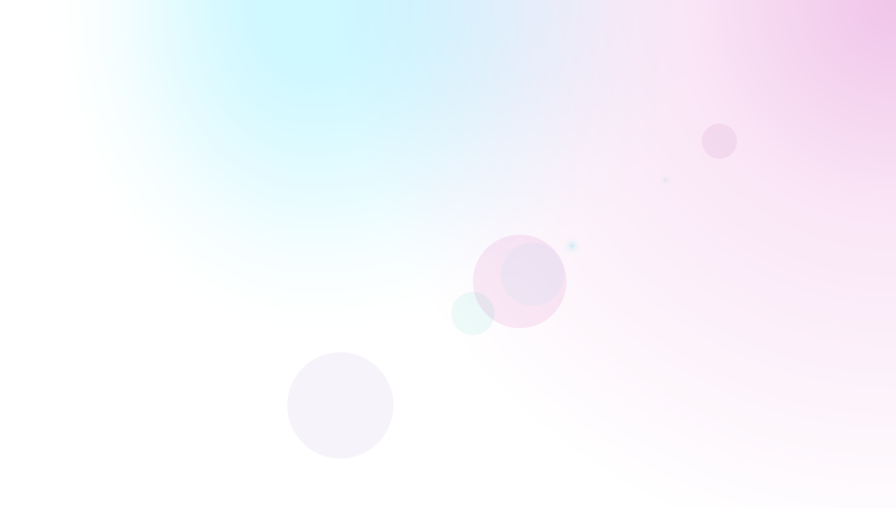
A Shadertoy shader for this background:

```glsl
// Pale backdrop: a cyan glow along the top and a pink glow from the right corner,
// with translucent discs and two tiny sparkles on a rising diagonal.
// Every layer is a tint that multiplies the white base; lengths are canvas heights.

const vec3 WHITE       = vec3(1.0);
const vec3 CYAN_TINT   = vec3(0.81, 0.972, 1.0);
const vec3 PINK_TINT   = vec3(0.965, 0.84, 0.945);
const vec3 CORNER_TINT = vec3(0.975, 0.92, 0.965);
const vec3 SPARK_TINT  = vec3(0.58, 0.92, 0.93);

// Multiplies a colour by a tint of the given strength.
vec3 applyTint(vec3 color, vec3 tint, float amount) {
    return color * mix(WHITE, tint, amount);
}

// Elliptical glow with its own reach on the left, right and vertical sides.
float ellipseGlow(vec2 offset, float left, float right, float height) {
    float width = offset.x < 0.0 ? left : right;
    return 1.0 - smoothstep(0.08, 1.0, length(offset / vec2(width, height)));
}

// Linear fade from a centre out to a radius.
float radialFade(vec2 offset, float radius) {
    return clamp(1.0 - length(offset) / radius, 0.0, 1.0);
}

// Smooth-edged disc coverage.
float discMask(vec2 p, vec2 center, float radius, float pixel) {
    return 1.0 - smoothstep(-0.75 * pixel, 0.75 * pixel, length(p - center) - radius);
}

// Four-pointed core inside a soft halo.
float sparkle(vec2 offset, float radius, float halo) {
    vec2 q = abs(offset) / radius;
    float star = exp(-14.0 * (q.x + q.y + 6.0 * q.x * q.y));
    return 0.9 * star + halo * exp(-4.0 * dot(q, q));
}

void mainImage(out vec4 fragColor, in vec2 fragCoord) {
    vec2 p = fragCoord / iResolution.y;
    float pixel = 1.0 / iResolution.y;
    vec2 corner = vec2(iResolution.x / iResolution.y, 1.0);
    vec3 color = WHITE;

    // Background glows
    float cyan = ellipseGlow(p - vec2(0.61, 1.0), 0.53, 0.78, 0.68);
    float pink = radialFade(p - corner, 1.1);
    float hotCorner = radialFade(p - corner, 0.4);
    color = applyTint(color, CYAN_TINT, cyan);
    color = applyTint(color, PINK_TINT, pink);
    color = applyTint(color, CORNER_TINT, hotCorner);

    // Discs: centre and radius, paired with a tint
    vec3 discs[5] = vec3[5](
        vec3(0.670, 0.202, 0.1046),
        vec3(1.023, 0.446, 0.0920),
        vec3(1.048, 0.460, 0.0620),
        vec3(0.931, 0.383, 0.0425),
        vec3(1.416, 0.722, 0.0345));
    vec3 tints[5] = vec3[5](
        vec3(0.969, 0.953, 0.984),
        vec3(0.980, 0.920, 0.965),
        vec3(0.957, 0.997, 0.995),
        vec3(0.930, 0.985, 0.975),
        vec3(0.975, 0.940, 0.967));
    for (int i = 0; i < 5; i++) {
        float mask = discMask(p, discs[i].xy, discs[i].z, pixel);
        color = applyTint(color, tints[i], mask);
    }

    // Sparkles
    float spark = sparkle(p - vec2(1.126, 0.516), 0.019, 0.28)
                + sparkle(p - vec2(1.310, 0.646), 0.013, 0.14);
    color = applyTint(color, SPARK_TINT, min(spark, 1.0));

    fragColor = vec4(color, 1.0);
}
```
